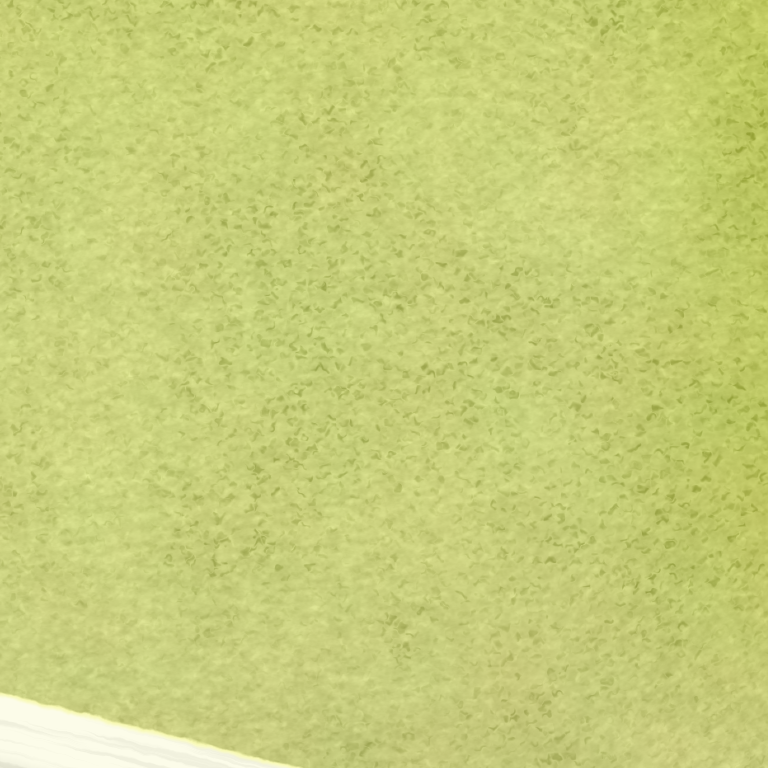
Give the GLSL for this texture, as a WebGL 1 fragment shader.

```glsl
precision highp float;

uniform vec2 u_resolution;

#define FLECK_CELLS 86.0
#define FLECK_LENGTH 0.30
#define FLECK_WIDTH 0.30
#define FLECK_DEPTH 0.125
#define GLINT_CELLS 74.0
#define GLINT_GAIN 0.040
#define MOTTLE_GAIN 0.06
#define NAP_GAIN 0.11
#define GRAIN_GAIN 0.07
#define BORDER_HEIGHT 0.099
#define BORDER_SLOPE 0.253

const vec3 MOSS = vec3(0.795, 0.824, 0.494);
const vec3 DARK_SHIFT = vec3(1.0, 0.94, 1.08);
const vec3 BORDER = vec3(0.990, 0.990, 0.915);
const vec3 BORDER_RIM = vec3(0.970, 0.975, 0.690);

float hash(vec2 p) {
  return fract(sin(dot(p, vec2(127.1, 311.7))) * 43758.5453);
}

float noise(vec2 p) {
  vec2 i = floor(p);
  vec2 f = fract(p);
  f = f * f * (3.0 - 2.0 * f);
  float low = mix(hash(i), hash(i + vec2(1.0, 0.0)), f.x);
  float high = mix(hash(i + vec2(0.0, 1.0)), hash(i + 1.0), f.x);
  return mix(low, high, f.y);
}

float fbm(vec2 p) {
  float sum = 0.0;
  float gain = 0.5;
  for (int i = 0; i < 4; i++) {
    sum += gain * noise(p);
    p = mat2(1.6, 1.2, -1.2, 1.6) * p + 7.3;
    gain *= 0.5;
  }
  return sum / 0.9375;
}

mat2 turn(float angle) {
  float c = cos(angle);
  float s = sin(angle);
  return mat2(c, -s, s, c);
}

// How strongly the nap is combed up to the right, in the lower right corner
float combed(vec2 uv) {
  return smoothstep(0.5, 0.9, uv.x) * (1.0 - smoothstep(0.2, 0.55, uv.y));
}

// Short ragged strokes, one per jittered cell
float flecks(vec2 uv, float cells, float seed) {
  vec2 p = uv * cells;
  vec2 wobble = p * 1.9 + seed;
  p += 0.8 * (vec2(noise(wobble), noise(wobble + 40.0)) - 0.5);
  float comb = combed(uv);
  float cover = 0.0;
  for (int y = -1; y <= 1; y++) {
    for (int x = -1; x <= 1; x++) {
      vec2 id = floor(p) + vec2(float(x), float(y));
      vec2 key = id + seed;
      vec2 center = id + vec2(hash(key), hash(key + 17.3));
      float jitter = (hash(key + 31.7) - 0.5) * mix(1.8, 0.5, comb);
      vec2 q = turn(mix(0.12, 0.62, comb) + jitter) * (p - center);
      float reach = FLECK_LENGTH * mix(0.1, 1.2, hash(key + 71.1));
      q.x -= clamp(q.x, -reach, reach);
      float stroke = 1.0 - smoothstep(0.1, 1.4, length(q) / FLECK_WIDTH);
      float weight = hash(key + 89.3);
      cover = max(cover, stroke * weight * sqrt(weight));
    }
  }
  return cover;
}

// Continuous fibrous texture between the strokes
float nap(vec2 uv) {
  vec2 stretch = vec2(75.0, 135.0);
  float level = fbm(turn(0.12) * uv * stretch);
  float slanted = fbm(turn(0.62) * uv * stretch + 9.0);
  return mix(level, slanted, combed(uv)) - 0.5;
}

vec3 mossColor(vec2 uv) {
  float patches = fbm(uv * 7.0 + 3.0);
  float density = mix(0.5, 1.15, smoothstep(0.3, 0.7, patches));
  density *= mix(0.6, 1.0, smoothstep(0.0, 0.4, uv.y + 0.3 * uv.x));

  // Broad drifts of hue: greener right side, warmer foot
  float right = smoothstep(0.7, 1.08, uv.x) * smoothstep(-0.1, 0.4, uv.y);
  float foot = 1.0 - smoothstep(0.0, 0.4, uv.y);
  vec3 color = MOSS;
  color -= vec3(0.045, 0.040, 0.110) * right;
  color -= vec3(0.0, 0.0, 0.020) * smoothstep(0.6, 1.0, uv.y);
  color -= vec3(0.020, 0.034, 0.008) * foot;
  color += vec3(0.012, -0.006, 0.0) * (fbm(uv * 9.0 + 21.0) - 0.5) * 2.0;

  // Mottling, light glints, dark flecks and fine grain
  color -= MOTTLE_GAIN * (patches - 0.5);
  color += GLINT_GAIN * flecks(uv, GLINT_CELLS, 113.0);
  color -= DARK_SHIFT * FLECK_DEPTH * density * flecks(uv, FLECK_CELLS, 5.0);
  color += NAP_GAIN * nap(uv);
  color += GRAIN_GAIN * (noise(uv * 210.0) - 0.5) * 0.5;
  return color;
}

vec3 borderColor(vec2 uv, float depth) {
  float streaks = fbm(vec2(uv.x * 5.0, depth * 130.0));
  vec3 color = BORDER - 0.05 * smoothstep(0.45, 0.75, streaks);
  color -= 0.06 * smoothstep(0.075, 0.1, depth);
  return mix(BORDER_RIM, color, smoothstep(0.0, 0.009, depth));
}

void main() {
  vec2 uv = gl_FragCoord.xy / u_resolution;
  float depth = BORDER_HEIGHT - BORDER_SLOPE * uv.x - uv.y;
  depth += 0.006 * (fbm(uv * 70.0) - 0.5);
  float inside = smoothstep(-0.002, 0.002, depth);
  vec3 color = mix(mossColor(uv), borderColor(uv, depth), inside);
  gl_FragColor = vec4(color, 1.0);
}
```
